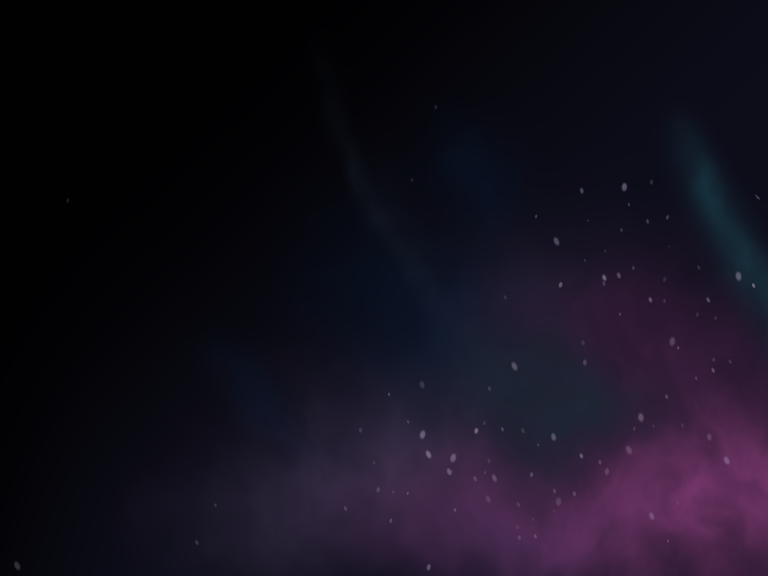
This background is drawn by a WebGL 1 fragment shader. Its source:

```glsl
precision highp float;

uniform vec2 u_resolution;

const vec3 BLACK = vec3(0.002, 0.002, 0.005);
const vec3 NAVY = vec3(0.050, 0.050, 0.100);
const vec3 BLUE = vec3(0.025, 0.090, 0.175);
const vec3 TEAL = vec3(0.100, 0.250, 0.290);
const vec3 SLATE = vec3(0.115, 0.150, 0.205);
const vec3 MAUVE = vec3(0.230, 0.190, 0.285);
const vec3 PLUM = vec3(0.240, 0.120, 0.240);
const vec3 VIOLET = vec3(0.300, 0.200, 0.380);
const vec3 PINK = vec3(0.475, 0.220, 0.425);
const vec3 DUST = vec3(0.620, 0.560, 0.680);

const float CLOUD_SCALE = 7.0;
const float CLOUD_WARP = 0.13;
const float TRAIL_WARP = 0.035;
const float GRAIN = 0.55;
const float SPECK_TILT = 0.25;
const float SPECK_ALPHA = 0.62;

float hash(vec2 p) {
  return fract(sin(dot(p, vec2(127.1, 311.7))) * 43758.5453);
}

float noise(vec2 p) {
  vec2 i = floor(p);
  vec2 f = fract(p);
  f = f * f * (3.0 - 2.0 * f);
  float low = mix(hash(i), hash(i + vec2(1.0, 0.0)), f.x);
  float high = mix(hash(i + vec2(0.0, 1.0)), hash(i + 1.0), f.x);
  return mix(low, high, f.y);
}

float fbm(vec2 p) {
  float sum = 0.0;
  float amp = 0.5;
  for (int i = 0; i < 5; i++) {
    sum += amp * noise(p);
    p = mat2(1.6, 1.2, -1.2, 1.6) * p + 7.3;
    amp *= 0.5;
  }
  return sum;
}

// Soft elliptical patch
float glow(vec2 p, vec2 center, vec2 radius) {
  vec2 d = (p - center) / radius;
  return exp(-dot(d, d));
}

// Curved trail falling from its top end; bend holds slope and curvature
float trail(vec2 p, vec2 top, vec2 bend, float width, float span) {
  float t = top.y - p.y;
  float d = (p.x - top.x - bend.x * t - bend.y * t * t) / (width * (1.0 + 2.0 * max(t, 0.0)));
  return exp(-d * d) * smoothstep(-0.02, 0.15, t) * (1.0 - smoothstep(span * 0.5, span, t));
}

// One tilted grain in some of the cells of a grid
float specks(vec2 p, float cell, float size, float density) {
  vec2 id = floor(p / cell);
  vec2 jitter = vec2(hash(id + 3.1), hash(id + 8.7));
  vec2 d = p - (id + 0.2 + 0.6 * jitter) * cell;
  d.x += d.y * SPECK_TILT * (2.0 * hash(id + 5.5) - 0.7);
  d.y *= 0.65;
  float radius = size * mix(0.45, 1.0, hash(id + 1.9));
  float grain = 1.0 - smoothstep(radius * 0.4, radius + 0.5 / u_resolution.y, length(d));
  return grain * step(hash(id), density) * mix(0.35, 1.0, hash(id + 6.2));
}

void main() {
  vec2 p = gl_FragCoord.xy / u_resolution.y;
  p.x += 0.5 * (4.0 / 3.0 - u_resolution.x / u_resolution.y);

  // Turbulent coordinates and cloud density
  vec2 swirl = vec2(fbm(p * CLOUD_SCALE), fbm(p * CLOUD_SCALE + 19.4)) - 0.48;
  vec2 q = p + CLOUD_WARP * swirl;
  vec2 s = p + TRAIL_WARP * swirl;
  float wisps = fbm(q * vec2(20.0, 14.0) + 31.0);
  float cloud = 0.45 + 0.6 * fbm(q * 7.0 + 4.0) + GRAIN * wisps;

  // Night gradient
  float ramp = smoothstep(0.25, 0.85, 0.55 * p.x + 0.6 * (1.0 - p.y));
  vec3 color = mix(BLACK, NAVY, ramp * smoothstep(-0.2, 0.2, p.x));

  // Blue haze
  float blue = 0.28 * glow(q, vec2(0.60, 0.53), vec2(0.10, 0.12));
  blue += 0.55 * glow(q, vec2(0.77, 0.42), vec2(0.13, 0.13));
  blue += 0.38 * glow(q, vec2(0.82, 0.69), vec2(0.07, 0.09));
  blue += 0.40 * trail(s, vec2(0.36, 0.45), vec2(0.5, 0.9), 0.035, 0.30);
  color = mix(color, BLUE, clamp(blue * cloud, 0.0, 1.0));

  // Mauve and plum dust
  float mauve = 0.78 * glow(q, vec2(0.70, 0.17), vec2(0.24, 0.14));
  mauve += 0.35 * glow(q, vec2(0.43, 0.07), vec2(0.15, 0.12));
  mauve += 0.28 * glow(q, vec2(0.93, 0.49), vec2(0.15, 0.12));
  color = mix(color, MAUVE, clamp(mauve * cloud, 0.0, 1.0));
  float plum = 0.58 * glow(q, vec2(1.11, 0.42), vec2(0.19, 0.14));
  plum += 0.45 * glow(q, vec2(0.78, 0.07), vec2(0.17, 0.10));
  color = mix(color, PLUM, clamp(plum * cloud, 0.0, 1.0));

  // Pink core with a violet lower edge
  float pink = 0.86 * glow(q, vec2(1.29, 0.15), vec2(0.27, 0.18));
  pink += 0.42 * glow(q, vec2(0.99, 0.09), vec2(0.20, 0.10));
  color = mix(color, PINK, clamp(pink * cloud, 0.0, 0.92));
  color = mix(color, VIOLET, 0.32 * cloud * glow(q, vec2(0.88, 0.06), vec2(0.20, 0.09)));
  float slate = 0.75 * glow(q, vec2(0.97, 0.30), vec2(0.14, 0.09));
  slate += 0.35 * glow(q, vec2(0.84, 0.36), vec2(0.12, 0.10));
  color = mix(color, SLATE, clamp(slate * cloud, 0.0, 0.9));

  // Trails
  float teal = trail(s, vec2(1.18, 0.82), vec2(0.30, 0.40), 0.030, 0.60);
  color = mix(color, TEAL, 0.55 * teal * (0.5 + wisps));
  float pale = trail(s, vec2(0.55, 0.95), vec2(0.05, 0.8), 0.016, 0.75);
  pale += 0.6 * trail(s, vec2(0.66, 0.78), vec2(0.15, 0.6), 0.025, 0.35);
  color = mix(color, SLATE, 0.40 * pale * wisps);

  // Scattered dust grains, kept inside their clusters
  float area = glow(p, vec2(1.13, 0.53), vec2(0.19, 0.16));
  area += 0.9 * glow(p, vec2(0.84, 0.14), vec2(0.24, 0.17));
  area += 0.5 * glow(p, vec2(1.15, 0.22), vec2(0.20, 0.18));
  area = max(area - 0.12, 0.0);
  float grains = specks(p, 0.038, 0.0062, 0.26 * area);
  grains += 0.6 * specks(p + 0.37, 0.028, 0.0034, 0.22 * area);
  color = mix(color, DUST, SPECK_ALPHA * min(grains, 1.0));

  gl_FragColor = vec4(color, 1.0);
}
```
